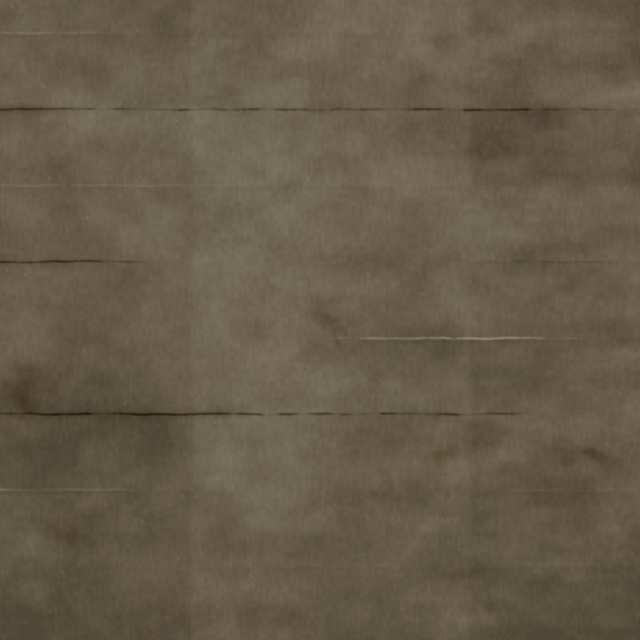
Give the GLSL for this texture, as a WebGL 2 fragment shader.

```glsl
#version 300 es
precision highp float;

uniform vec2 u_resolution;
out vec4 fragColor;

// Palette
const vec3 DARK = vec3(0.356, 0.316, 0.246);
const vec3 MID = vec3(0.399, 0.358, 0.284);
const vec3 LIGHT = vec3(0.442, 0.402, 0.331);
const vec3 SEAM_SHADOW = vec3(0.135, 0.135, 0.125);
const vec3 SEAM_RIDGE = vec3(0.150, 0.150, 0.145);
const vec3 STAIN_TINT = vec3(0.060, 0.060, 0.075);
const vec3 WARM_SHIFT = vec3(0.020, -0.002, 0.006);

// Layout
const float BOARD_HEIGHT = 0.119;
const float FIRST_SEAM = 0.115;
const float SEAM_WIDTH = 0.0021;
const float PANEL_WIDTH = 0.435;
const float FIRST_JOINT = 0.30;
const float JOINT_BLUR = 0.009;
const vec2 GLOW_CENTER = vec2(0.55, 0.76);
const float STAIN_CELLS = 5.0;
const float FLECK_CELLS = 34.0;

// Strength of each layer of tone
const float GLOW = 2.9;
const float BLOTCH = 3.2;
const float MOTTLE = 2.0;
const float STREAK = 2.0;
const float COLUMN_TONE = 0.55;
const float BOARD_TONE = 0.40;
const float GRAIN = 0.50;
const float TONE_LIMIT = 1.9;

float hash(vec2 p) {
    vec3 q = fract(p.xyx * 0.1031);
    q += dot(q, q.yzx + 33.33);
    return fract((q.x + q.y) * q.z);
}

float noise(vec2 p) {
    vec2 i = floor(p), f = fract(p);
    f = f * f * f * (f * (f * 6.0 - 15.0) + 10.0);
    float low = mix(hash(i), hash(i + vec2(1, 0)), f.x);
    float high = mix(hash(i + vec2(0, 1)), hash(i + vec2(1, 1)), f.x);
    return mix(low, high, f.y);
}

// Each octave is turned, so that the lattice does not show
float fbm(vec2 p) {
    float sum = 0.0, amp = 0.52;
    for (int i = 0; i < 5; i++) {
        sum += amp * noise(p);
        p = mat2(1.6, 1.2, -1.2, 1.6) * p + vec2(17.3, 9.1);
        amp *= 0.5;
    }
    return sum;
}

// Octaves kept level, for brushed bands
float levelFbm(vec2 p) {
    return 0.5 * noise(p) + 0.3 * noise(p * 2.1 + 5.7) + 0.2 * noise(p * vec2(5.5, 4.0) + 11.3);
}

// Tone of upright columns and their boards, blended softly across the joints
float panelTone(vec2 uv, float board) {
    float x = (uv.x - FIRST_JOINT + 0.012 * (fbm(uv * 25.0) - 0.5)) / PANEL_WIDTH + 4.0;
    float joint = floor(x + 0.5);
    float blur = JOINT_BLUR / PANEL_WIDTH;
    float side = smoothstep(-blur, blur, x - joint);
    float column = mod(joint, 2.0) < 0.5 ? side : 1.0 - side;
    float left = hash(vec2(joint, board + 20.0));
    float right = hash(vec2(joint + 1.0, board + 20.0));
    return COLUMN_TONE * (column - 0.5) + BOARD_TONE * (mix(left, right, side) - 0.5);
}

// Broken seam along board edges: x is a pale ridge, y a shadow
vec2 seam(vec2 uv) {
    float row = (uv.y - FIRST_SEAM) / BOARD_HEIGHT;
    float k = floor(row + 0.5);
    float d = (row - k) * BOARD_HEIGHT + 0.004 * (fbm(vec2(uv.x * 22.0, k * 5.0)) - 0.5);
    float kind = 2.0 * noise(vec2(uv.x * 2.6 + k * 3.7, k * 7.0 + 2.0)) - 1.0;
    kind += 0.45 * (2.0 * mod(k, 2.0) - 1.0);
    float ridge = smoothstep(0.30, 1.15, kind);
    float shadow = smoothstep(0.15, 1.0, -kind);
    float wear = smoothstep(0.25, 0.72, fbm(vec2(uv.x * 38.0, k * 3.0)));
    float line = exp(-d * d / (SEAM_WIDTH * SEAM_WIDTH)) * (0.2 + wear);
    float under = exp(-pow((d + 0.004) / 0.004, 2.0)) * (0.1 + 0.25 * wear);
    float smudge = exp(-abs(d) / 0.010) * smoothstep(0.40, 0.75, fbm(uv * vec2(14.0, 40.0)));
    return vec2(ridge * line, shadow * (line + 0.35 * smudge) + 0.45 * under * (0.3 + ridge));
}

// Scattered ragged stains
float stains(vec2 uv) {
    vec2 p = uv * STAIN_CELLS + 0.5 * (vec2(fbm(uv * 22.0), fbm(uv * 22.0 + 50.0)) - 0.5);
    float sum = 0.0;
    for (int j = -1; j <= 1; j++) {
        for (int i = -1; i <= 1; i++) {
            vec2 cell = floor(p) + vec2(i, j);
            vec2 center = cell + vec2(hash(cell + 31.0), hash(cell + 67.0));
            float radius = mix(0.07, 0.16, hash(cell + 11.0));
            vec2 d = (p - center) * vec2(0.85, 1.0) / radius;
            sum += step(0.70, hash(cell + 5.0)) * exp(-dot(d, d));
        }
    }
    return min(sum, 1.0) * (0.1 + 1.3 * fbm(uv * 45.0));
}

// Tiny pale chips
float flecks(vec2 uv) {
    vec2 p = uv * FLECK_CELLS, cell = floor(p);
    vec2 d = fract(p) - mix(vec2(0.3), vec2(0.7), vec2(hash(cell + 3.0), hash(cell + 8.0)));
    d.x += 0.6 * d.y * (hash(cell + 14.0) * 2.0 - 0.6);
    d /= vec2(0.06, mix(0.06, 0.14, hash(cell + 17.0)));
    return step(0.88, hash(cell + 21.0)) * hash(cell + 26.0) * exp(-dot(d, d));
}

void main() {
    vec2 uv = gl_FragCoord.xy / u_resolution;
    float board = floor((uv.y - FIRST_SEAM) / BOARD_HEIGHT);

    // Broad light and cloudy mottling
    vec2 fromGlow = (uv - GLOW_CENTER) * vec2(0.85, 1.0);
    float tone = 1.36 - GLOW * sqrt(0.05 + dot(fromGlow, fromGlow));
    tone += BLOTCH * (fbm(uv * vec2(5.0, 6.0) + 3.0) - 0.5);
    tone += MOTTLE * (fbm(uv * vec2(20.0, 27.0) + 60.0) - 0.5);
    tone += panelTone(uv, board);

    // Ragged brushed bands, stronger to the right
    vec2 ragged = uv + vec2(0.05, 0.012) * (fbm(uv * 16.0 + 9.0) - 0.5);
    float brushed = mix(0.25, 1.0, smoothstep(0.35, 0.95, uv.x));
    tone += STREAK * brushed * (levelFbm(ragged * vec2(4.5, 22.0) + 40.0) - 0.5);

    // Fine upright fibres and grit
    tone += GRAIN * (noise(uv * vec2(230.0, 75.0)) + noise(uv * 170.0 + 7.0) - 1.0);
    tone = clamp(tone, -TONE_LIMIT, TONE_LIMIT);

    vec3 color = MID + (tone < 0.0 ? MID - DARK : LIGHT - MID) * tone;
    color += WARM_SHIFT * (fbm(uv * vec2(3.0, 4.0) + 80.0) - 0.5);

    // Surface marks
    color -= STAIN_TINT * stains(uv);
    color += 0.06 * flecks(uv);
    vec2 edge = seam(uv);
    color += SEAM_RIDGE * edge.x - SEAM_SHADOW * edge.y;

    fragColor = vec4(clamp(color, 0.0, 1.0), 1.0);
}
```
